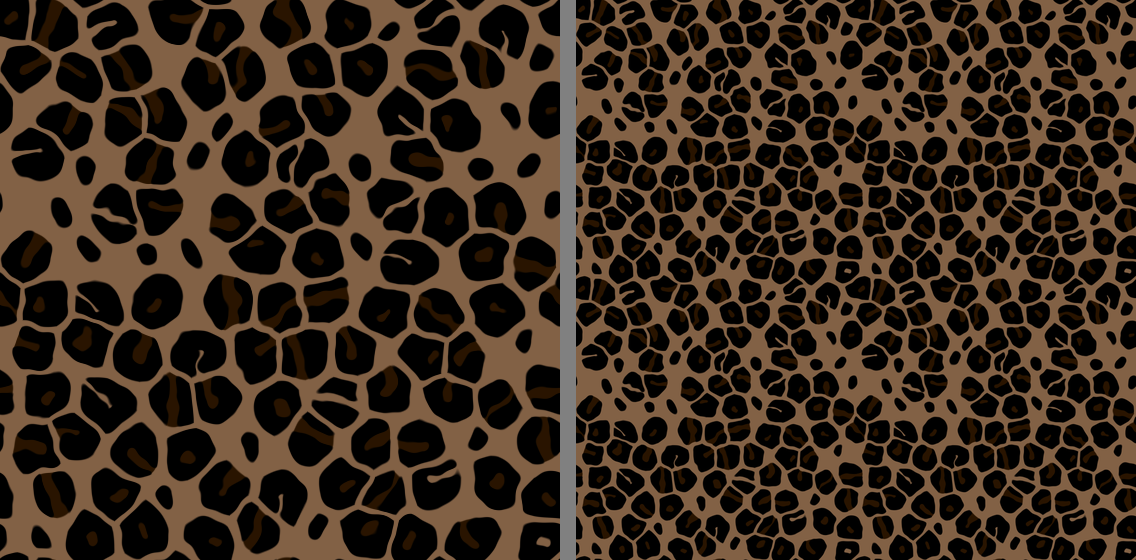
Left: one tile. Right: repeated 2 by 2.
Reproduce this pattern procedurally as a Shadertoy shader.

```glsl
// Seamless leopard print: lumpy black rosettes with dark brown cores on tan.
#define GRID vec2(10.0, 12.0)   // spots per canvas; the row count must be even
#define JITTER 0.48             // scatter of the spot centres, in cells
#define SMALL_SHARE 0.16        // share of small solid spots
#define SMALL_WEIGHT 0.0022     // how much room small spots give up
#define SPOT_AXES vec2(0.044, 0.054)
#define SMALL_AXES vec2(0.017, 0.027)
#define HALF_GAP 0.005          // half the narrowest channel between spots
#define WOBBLE 0.013            // lumpiness of the outlines
#define CORE_RADIUS 0.0075
#define TAN vec3(0.51, 0.38, 0.27)
#define BROWN vec3(0.16, 0.08, 0.0)
#define BLACK vec3(0.0)

float hash(vec2 p) {
    return fract(sin(dot(p, vec2(127.1, 311.7))) * 43758.5453);
}

// Random value of a grid cell, equal for cells one canvas apart
float cellHash(vec2 id, float salt) {
    return hash(mod(id, GRID) + salt * vec2(17.0, 29.0));
}

// Value noise that wraps after "cells" repeats
float noise(vec2 uv, float cells, float salt) {
    vec2 p = uv * cells, i = floor(p), f = fract(p);
    f = f * f * (3.0 - 2.0 * f);
    vec2 a = mod(i, cells) + salt, b = mod(i + 1.0, cells) + salt;
    return mix(mix(hash(a), hash(vec2(b.x, a.y)), f.x),
               mix(hash(vec2(a.x, b.y)), hash(b), f.x), f.y);
}

vec2 warp(vec2 uv) {
    vec2 broad = vec2(noise(uv, 19.0, 3.0), noise(uv, 19.0, 61.0)) - 0.5;
    vec2 fine = vec2(noise(uv, 41.0, 7.0), noise(uv, 41.0, 83.0)) - 0.5;
    return uv + WOBBLE * (broad + 0.7 * fine);
}

vec2 rotate(vec2 p, float angle) {
    float c = cos(angle), s = sin(angle);
    return vec2(c * p.x - s * p.y, s * p.x + c * p.y);
}

// Maximum with a rounded corner of size k
float smoothMax(float a, float b, float k) {
    float h = max(k - abs(a - b), 0.0) / k;
    return max(a, b) + 0.25 * h * h * k;
}

bool isSmall(vec2 id) {
    return cellHash(id, 1.0) < SMALL_SHARE;
}

// Spot centre, on staggered rows
vec2 spotCentre(vec2 id) {
    vec2 jitter = vec2(cellHash(id, 2.0), cellHash(id, 3.0)) - 0.5;
    return (id + 0.5 + vec2(0.5 * mod(id.y, 2.0), 0.0) + JITTER * jitter) / GRID;
}

// Squared distance to a spot centre, weighted by spot size
float power(vec2 p, vec2 centre, vec2 id) {
    vec2 d = p - centre;
    return dot(d, d) + (isSmall(id) ? SMALL_WEIGHT : 0.0);
}

// Core of a rosette: a bent capsule, either closed, open at one end or a full band
float coreDistance(vec2 d, vec2 id, float radius) {
    float kind = cellHash(id, 6.0);
    float back = kind < 0.35 ? 0.07 : 0.004;
    float front = kind < 0.65 ? 0.07 : 0.010;
    float bend = 34.0 * (cellHash(id, 7.0) - 0.5);
    vec2 u = rotate(d, 6.2832 * cellHash(id, 8.0) + bend * length(d));
    u.y += 0.014 * (cellHash(id, 9.0) - 0.5);
    return length(vec2(u.x - clamp(u.x, -back, front), u.y)) - radius;
}

void mainImage(out vec4 fragColor, in vec2 fragCoord) {
    vec2 uv = fragCoord / iResolution.xy;
    float px = 0.9 / iResolution.y;
    vec2 p = warp(uv);
    vec2 base = floor(p * GRID);

    // Spot that owns this point
    vec2 id = base, centre = vec2(0.0);
    float nearest = 1e5;
    for (int y = -2; y <= 2; y++)
    for (int x = -2; x <= 2; x++) {
        vec2 cell = base + vec2(x, y), c = spotCentre(cell);
        float w = power(p, c, cell);
        if (w < nearest) { nearest = w; id = cell; centre = c; }
    }

    // Distance to the border with the neighbouring spots
    float border = 1e5;
    for (int y = -2; y <= 2; y++)
    for (int x = -2; x <= 2; x++) {
        vec2 cell = id + vec2(x, y), c = spotCentre(cell);
        if (x != 0 || y != 0)
            border = min(border, (power(p, c, cell) - nearest) / (2.0 * distance(c, centre)));
    }

    // Outline: a tilted ellipse kept clear of its neighbours
    bool small = isSmall(id);
    vec2 d = p - centre;
    vec2 axes = (small ? SMALL_AXES : SPOT_AXES) * mix(0.92, 1.08, cellHash(id, 4.0));
    vec2 q = rotate(d, 1.9 * (cellHash(id, 5.0) - 0.5) - 0.2);
    float outline = (length(q / axes) - 1.0) * axes.x;
    outline = smoothMax(outline, HALF_GAP - border, 0.012);

    // Black lobes around the core; some cores show the tan ground
    bool hollow = cellHash(id, 10.0) < 0.2;
    float radius = CORE_RADIUS * (hollow ? 0.55 : mix(0.8, 1.4, cellHash(id, 11.0)));
    float core = coreDistance(d, id, radius) + 0.009 * (noise(uv, 47.0, 19.0) - 0.5);
    float lobes = small ? outline : smoothMax(outline, -core, 0.009);

    vec3 color = TAN;
    if (!small && !hollow)
        color = mix(color, BROWN, smoothstep(px, -px, outline + 0.0015));
    color = mix(color, BLACK, smoothstep(px, -px, lobes));
    fragColor = vec4(color, 1.0);
}
```
